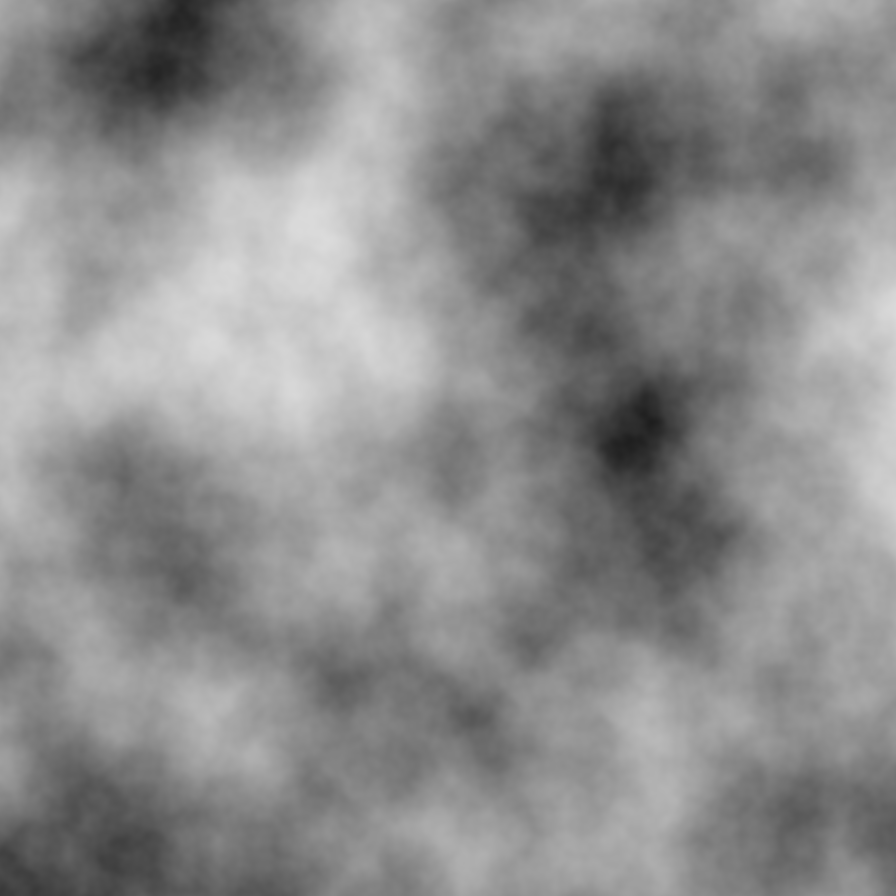
Write a WebGL 1 fragment shader that draws this texture.

```glsl
precision highp float;
// Soft grey clouds: layered gradient noise with slightly heavier shadows.

uniform vec2 u_resolution;

float hash(vec2 cell) {
  vec3 p = fract(cell.xyx * 0.1031);
  p += dot(p, p.yzx + 33.33);
  return fract((p.x + p.y) * p.z);
}

// Unit gradient at a lattice corner, projected on the offset from it.
float cornerSlope(vec2 cell, vec2 offset) {
  float angle = 6.28318 * hash(cell);
  return dot(vec2(cos(angle), sin(angle)), offset);
}

float gradientNoise(vec2 p) {
  vec2 cell = floor(p);
  vec2 f = fract(p);
  vec2 fade = f * f * f * (f * (f * 6.0 - 15.0) + 10.0);
  float bottom = mix(cornerSlope(cell, f),
                     cornerSlope(cell + vec2(1.0, 0.0), f - vec2(1.0, 0.0)), fade.x);
  float top = mix(cornerSlope(cell + vec2(0.0, 1.0), f - vec2(0.0, 1.0)),
                  cornerSlope(cell + vec2(1.0, 1.0), f - vec2(1.0, 1.0)), fade.x);
  return mix(bottom, top, fade.y);
}

// Each octave doubles the detail, halves the strength and shifts the lattice.
float clouds(vec2 p) {
  float sum = 0.0;
  float strength = 1.0;
  for (int octave = 0; octave < 6; octave++) {
    sum += strength * gradientNoise(p);
    p = p * 2.0 + vec2(17.3, 9.7);
    strength *= 0.5;
  }
  return sum;
}

void main() {
  vec2 uv = gl_FragCoord.xy / min(u_resolution.x, u_resolution.y);
  float density = clouds(uv * 3.0 + vec2(23.4, 42.6));

  // Centre on mid grey; the square term deepens the shadows a little.
  float grey = 0.548 + 0.54 * density - 0.15 * density * density;
  gl_FragColor = vec4(vec3(clamp(grey, 0.08, 0.97)), 1.0);
}
```
